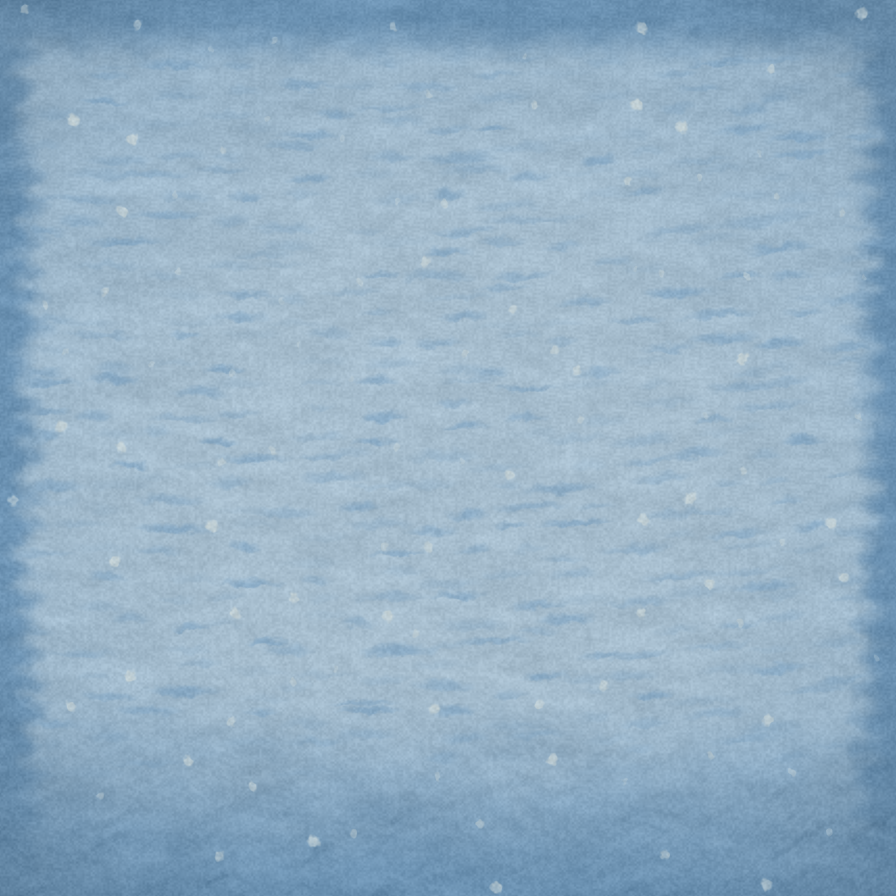
A Shadertoy shader for this background:

```glsl
#define RIM_COLOR vec3(0.42, 0.572, 0.70)
#define MID_COLOR vec3(0.575, 0.69, 0.78)
#define PALE_COLOR vec3(0.65, 0.74, 0.805)
#define STROKE_COLOR vec3(0.49, 0.635, 0.755)
#define FLAKE_COLOR vec3(0.78, 0.83, 0.84)
#define STROKE_GRID vec2(13.0, 38.0)
#define FLAKE_GRID 11.0
#define RAGGEDNESS 0.03
#define GRAIN 0.085

float hash(vec2 p) {
    return fract(sin(dot(p, vec2(127.1, 311.7))) * 43758.5);
}

vec2 hash2(vec2 p) {
    return vec2(hash(p), hash(p + 37.3));
}

float noise(vec2 p) {
    vec2 i = floor(p), f = fract(p);
    f = f * f * (3.0 - 2.0 * f);
    return mix(mix(hash(i), hash(i + vec2(1, 0)), f.x),
               mix(hash(i + vec2(0, 1)), hash(i + vec2(1, 1)), f.x), f.y);
}

float fbm(vec2 p) {
    float sum = 0.0, amp = 0.5;
    for (int i = 0; i < 4; i++) {
        sum += amp * noise(p);
        p = p * 2.03 + 17.1;
        amp *= 0.5;
    }
    return sum / 0.9375;
}

// Lit area: scalloped sides, soft top, long fade at the bottom
float litArea(vec2 uv) {
    float rough = (fbm(uv * vec2(45.0, 65.0)) - 0.5) * RAGGEDNESS;
    float drift = noise(vec2(floor(uv.x * 2.0) * 7.0, uv.y * 14.0));
    float scallop = 0.006 * sin(uv.y * 175.0 + drift * 5.0) + 0.014 * (drift - 0.5);
    float side = min(uv.x, 1.0 - uv.x) + scallop + rough;
    float top = 1.0 - uv.y + rough * 0.7;
    float bottom = uv.y + rough + (noise(uv * vec2(7.0, 30.0)) - 0.5) * 0.03;
    float frame = smoothstep(0.008, 0.052, side) * smoothstep(0.015, 0.08, top);
    return mix(frame, frame * frame, 0.2) * smoothstep(-0.02, 0.25, bottom);
}

// Short horizontal brush strokes with frayed tops, one per jittered cell
float strokes(vec2 uv) {
    vec2 warp = vec2(fbm(uv * 70.0), fbm(uv * vec2(75.0, 95.0) + 9.0)) - 0.5;
    vec2 p = uv + warp * vec2(0.02, 0.012);
    vec2 cell = floor(p * STROKE_GRID);
    float mask = 0.0;
    for (int y = -1; y <= 1; y++)
    for (int x = -1; x <= 1; x++) {
        vec2 id = cell + vec2(x, y);
        vec2 rnd = hash2(id + 3.7), shape = hash2(id + 71.9);
        vec2 q = p - (id + 0.1 + 0.8 * rnd) / STROKE_GRID;
        q.y -= q.x * (0.16 * uv.x - 0.04);
        vec2 size = vec2(mix(0.02, 0.05, shape.x), mix(0.005, 0.009, shape.y));
        size.y *= q.y > 0.0 ? 1.2 : 0.75;
        float strength = mix(0.15, 1.0, pow(hash(id + 19.4), 1.4));
        float stroke = strength * smoothstep(1.1, 0.2, length(q / size));
        mask = mask + stroke * (1.0 - mask);
    }
    return mask;
}

// Scattered flakes with rough outlines and uneven opacity
float flakes(vec2 uv) {
    vec2 p = uv + (vec2(noise(uv * 260.0), noise(uv * 260.0 + 51.0)) - 0.5) * 0.0035;
    vec2 cell = floor(p * FLAKE_GRID);
    float mask = 0.0;
    for (int y = -1; y <= 1; y++)
    for (int x = -1; x <= 1; x++) {
        vec2 id = cell + vec2(x, y);
        vec2 q = p - (id + 0.08 + 0.84 * hash2(id + 5.2)) / FLAKE_GRID;
        float big = hash(id + 83.1);
        float radius = mix(0.0045, 0.0085, big);
        q.x *= mix(1.4, 0.98, big);
        q.x += q.y * (hash(id + 44.0) - 0.5) * 0.6;
        float opacity = mix(0.3, 0.9, big) * step(0.1, hash(id + 62.6));
        mask = max(mask, opacity * smoothstep(radius, radius * 0.5, length(q)));
    }
    return mask * mix(0.7, 1.1, noise(uv * 330.0));
}

void mainImage(out vec4 fragColor, in vec2 fragCoord) {
    vec2 uv = fragCoord / iResolution.xy;
    float lit = litArea(uv);

    // Pale centre and darker corners
    float glow = smoothstep(0.75, 0.2, length((uv - vec2(0.5, 0.47)) * vec2(0.9, 1.05)));
    vec3 color = mix(RIM_COLOR, mix(MID_COLOR, PALE_COLOR, glow), lit);
    color *= 1.0 - 0.08 * smoothstep(0.48, 0.72, length(uv - 0.5));

    // Cloudy washes and strokes
    color += (fbm(uv * vec2(14.0, 48.0)) - 0.5) * 0.075;
    color += (fbm(uv * vec2(50.0, 75.0) + 8.0) - 0.5) * 0.05;
    color = mix(color, STROKE_COLOR, strokes(uv) * 0.72 * smoothstep(0.4, 0.95, lit));
    float dusk = smoothstep(0.3, 0.05, uv.y);
    color -= 0.035 * dusk * strokes(uv + 3.0);

    // Flakes, then paper grain
    color = mix(color, FLAKE_COLOR, flakes(uv) * mix(0.75, 1.0, lit));
    float grain = 0.65 * noise(uv * 430.0) + 0.35 * noise(uv * 210.0 + 5.0) - 0.5;
    color += grain * GRAIN;

    fragColor = vec4(clamp(color, 0.0, 1.0), 1.0);
}
```
